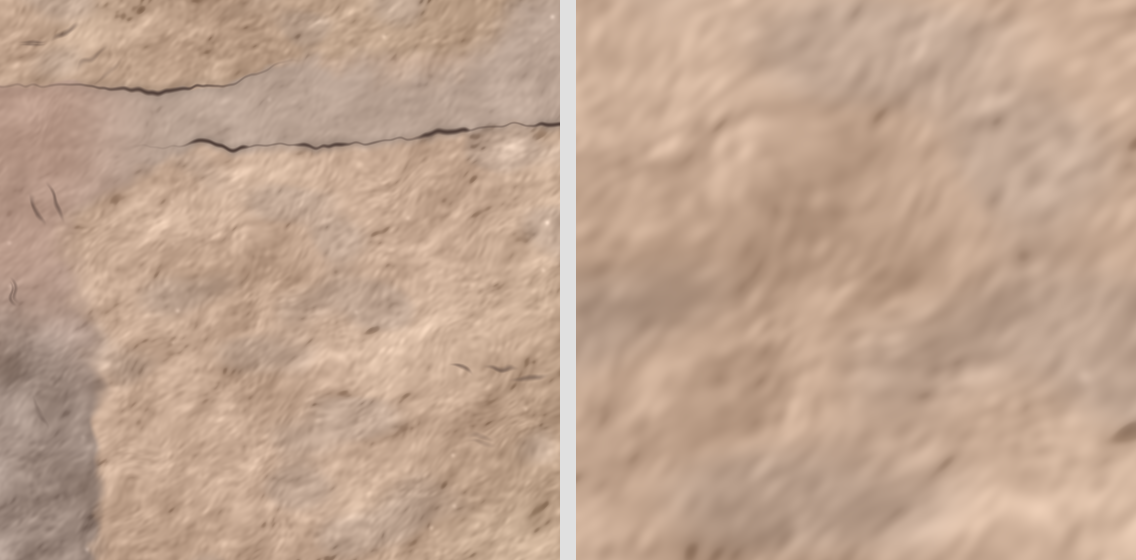
Left, the full canvas; right, a detail of the centre.
Reproduce this texture procedurally as a WebGL 1 fragment shader.

```glsl
precision highp float;
// Weathered tan sandstone blocks with smooth mortar, two long cracks and small cuts.
uniform vec2 u_resolution;

#define STONE_COLOR vec3(0.785, 0.668, 0.580)
#define OCHRE_COLOR vec3(0.710, 0.602, 0.505)
#define BAND_COLOR vec3(0.730, 0.643, 0.585)
#define PINK_COLOR vec3(0.725, 0.603, 0.540)
#define GREY_COLOR vec3(0.630, 0.555, 0.513)
#define CRACK_COLOR vec3(0.310, 0.240, 0.215)
#define GRAIN_ANGLE 0.45
#define GRAIN_SCALE vec2(11.0, 19.0)
#define RELIEF 0.145
#define MOTTLE 0.075
#define CUTS 15

float hash(vec2 p) { return fract(sin(dot(p, vec2(127.1, 311.7))) * 43758.545); }
vec2 hash2(vec2 p) { return vec2(hash(p), hash(p + 37.3)); }

// Cellular noise: one soft bump or dent per cell, about -1 to 1.
float bumps(vec2 p) {
  vec2 cell = floor(p);
  float sum = 0.0;
  for (int j = -1; j <= 1; j++) {
    for (int i = -1; i <= 1; i++) {
      vec2 id = cell + vec2(float(i), float(j));
      vec2 d = p - id - hash2(id);
      float fall = max(0.0, 1.0 - dot(d, d));
      sum += (2.0 * hash(id + 91.7) - 1.0) * fall * fall * fall;
    }
  }
  return sum;
}

// Chipped grain lit from above; each layer is turned a little differently.
float relief(vec2 p) {
  float sum = 0.0, amp = 0.5, scale = 1.0;
  p += 0.012 * vec2(bumps(p * 13.0), bumps(p * 13.0 + 47.0));
  for (int i = 0; i < 4; i++) {
    float n = float(i);
    float angle = GRAIN_ANGLE + 0.35 * sin(n * 2.4);
    float c = cos(angle), s = sin(angle);
    vec2 q = vec2(c * p.x + s * p.y, c * p.y - s * p.x) * GRAIN_SCALE * scale + n * 17.3;
    sum += amp * (bumps(q) - 0.6 * bumps(q + vec2(-0.15, 0.5)));
    scale *= 1.85;
    amp *= 0.89;
  }
  return sum;
}

float bell(float x, float center, float width) {
  float t = (x - center) / width;
  return exp(-t * t);
}

// Heights of the two long cracks.
float jag(float x) { return 0.004 * bumps(vec2(x * 21.0, 0.5)) + 0.004 * bumps(vec2(x * 57.0, 4.5)); }
float upperPath(float x) {
  return 0.847 - 0.008 * bell(x, 0.27, 0.10) + 0.052 * smoothstep(0.38, 0.56, x) + jag(x);
}
float lowerPath(float x) {
  return 0.740 + 0.040 * smoothstep(0.55, 1.0, x) + jag(x + 0.31)
       + 0.010 * bell(x, 0.36, 0.02) - 0.007 * bell(x, 0.42, 0.025);
}

float crackLine(float dist, float width) { return 1.0 - smoothstep(0.0, width + 0.002, abs(dist)); }

float cut(vec2 p, vec2 center, float angle, float len) {
  vec2 dir = vec2(cos(angle), sin(angle)), d = p - center;
  float along = abs(dot(d, dir)) / len;
  float across = dot(d, vec2(-dir.y, dir.x)) + 0.007 * bumps(p * 41.0);
  return crackLine(across, 0.006 - 0.004 * along) * (1.0 - smoothstep(0.2, 1.0, along));
}

void main() {
  vec2 p = gl_FragCoord.xy / u_resolution;
  float grain = relief(p);
  float patches = bumps(p * vec2(4.0, 6.0) + 3.7) + 0.6 * bumps(p * 11.0);
  float rough = 0.014 * bumps(p * 19.0) + 0.008 * bumps(p * 45.0);
  float upper = upperPath(p.x), lower = lowerPath(p.x);

  // Mortar: a level band and a column at the left.
  float blur = mix(0.005, 0.05, smoothstep(0.40, 0.75, p.x));
  float top = upper - 0.02 * smoothstep(0.5, 0.7, p.x) + 0.14 * smoothstep(0.78, 1.0, p.x);
  float bottom = lower - 0.05 * (1.0 - smoothstep(0.20, 0.36, p.x)) + 0.5 * rough;
  float band = smoothstep(bottom - 0.02, bottom + 0.005, p.y) * (1.0 - smoothstep(top - blur, top + blur, p.y + rough));
  float edge = 0.175 - 0.055 * smoothstep(0.33, 0.58, p.y) + 0.16 * smoothstep(0.60, 0.71, p.y);
  float side = p.x - edge + rough;
  float soft = mix(0.010, 0.035, smoothstep(0.2, 0.5, p.y));
  float above = smoothstep(upper - 0.01, upper + 0.01, p.y);
  float mortar = max(band, (1.0 - smoothstep(-soft, soft, side)) * (1.0 - above));

  // Base colours.
  float ochre = 0.75 * smoothstep(0.55, 1.1, p.x - 0.5 * p.y + 0.1) + 0.3 * patches + above * (0.2 + 0.6 * p.x);
  vec3 stone = mix(STONE_COLOR, OCHRE_COLOR, clamp(ochre, 0.0, 1.0));
  stone = mix(stone, BAND_COLOR * 0.95, 0.45 * smoothstep(0.1, 0.7, bumps(p * vec2(9.0, 13.0) + 29.0)));
  vec3 fill = mix(PINK_COLOR, BAND_COLOR, smoothstep(0.08, 0.33, p.x));
  float low = 1.0 - smoothstep(0.20, 0.65, p.y + 0.1 * patches);
  fill = mix(fill, GREY_COLOR, low);
  fill += (0.04 + 0.08 * low) * bumps(p * vec2(15.0, 18.0) + 8.0);
  vec3 color = mix(stone, fill, mortar);

  // Grain, small dark creases, broad mottling and the lit edge of the column.
  float crease = smoothstep(0.45, 0.9, -grain) * (1.0 - 0.6 * mortar);
  color += RELIEF * grain * mix(1.0, 0.5 + 0.3 * low, mortar) * vec3(1.0, 0.98, 0.94) - 0.07 * crease;
  color += MOTTLE * patches * mix(1.0, 0.5, mortar);
  color += low * (0.03 * bell(side, 0.012, 0.010) - 0.035 * bell(side, -0.012, 0.014));

  // Sparse pale specks of uneven strength.
  vec2 id = floor(p * 24.0);
  vec2 speck = fract(p * 24.0) - 0.25 - 0.5 * hash2(id + 5.0);
  color += 2.5 * max(0.0, hash(id + 61.0) - 0.95) * exp(-dot(speck, speck) * 90.0);

  // Long cracks that open and nearly close, with soft shadows.
  float open = smoothstep(-0.4, 0.9, sin(p.x * 32.0 + 1.66) + 0.9 * bumps(vec2(p.x * 33.0, 7.5)));
  float upperOn = (0.2 + 0.75 * bell(p.x, 0.28, 0.12)) * (1.0 - smoothstep(0.47, 0.55, p.x));
  float lowerOn = 0.12 * smoothstep(0.2, 0.3, p.x) + (0.25 + 0.6 * open) * smoothstep(0.31, 0.35, p.x);
  float upperWidth = 0.0020 + 0.0035 * bell(p.x, 0.27, 0.06);
  float lowerWidth = 0.0015 + 0.0025 * open + 0.0016 * bell(p.x, 0.79, 0.05);
  float dark = max(upperOn * crackLine(p.y - upper, upperWidth), lowerOn * crackLine(p.y - lower, lowerWidth));
  color *= 1.0 - 0.13 * max(upperOn * bell(p.y, upper, 0.013), lowerOn * bell(p.y, lower, 0.010));

  // Short cuts: steep in the column, slanted at the lower right, rising at the upper left.
  for (int i = 0; i < CUTS; i++) {
    vec2 r = hash2(vec2(float(i), 7.0));
    float kind = mod(float(i), 3.0);
    vec2 center = vec2(0.0, 0.12) + vec2(0.1, 0.6) * r;
    if (kind > 0.5) center = vec2(0.78, 0.2) + vec2(0.2, 0.17) * r;
    if (kind > 1.5) center = vec2(0.0, 0.86) + vec2(0.2, 0.11) * r;
    float angle = kind < 0.5 ? -1.2 : 0.9 * r.x - 0.6 + 0.5 * step(1.5, kind);
    dark = max(dark, (0.15 + 0.4 * r.y) * cut(p, center, angle, 0.02 + 0.025 * r.x));
  }
  gl_FragColor = vec4(mix(color, CRACK_COLOR, dark), 1.0);
}
```
